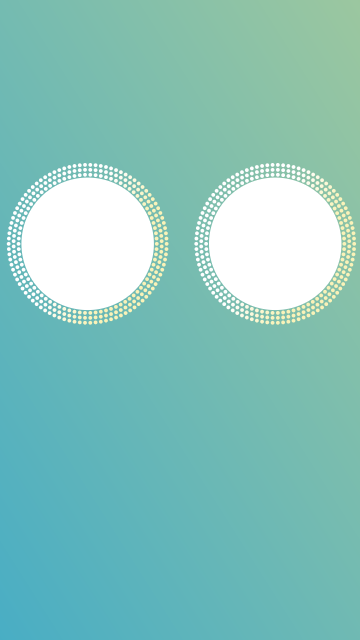
A WebGL 2 fragment shader for this background:

```glsl
#version 300 es
precision highp float;

uniform vec2 u_resolution;
out vec4 fragColor;

// Lengths are fractions of the canvas width
const float TAU = 6.2831853;
const vec2 FIRST_CENTER = vec2(0.2435, 1.1005);
const float DISC_PITCH = 0.521;
const float DISC_COUNT = 2.0;
const float DISC_RADIUS = 0.184;

const float INNER_RING = 0.192;
const float RING_STEP = 0.0137;
const float RING_COUNT = 3.0;
const float DOT_SPACING = 0.0147;
const float DOT_RADIUS = 0.0052;
const float RING_STAGGER = 0.5;

const vec2 GRADIENT_WEIGHTS = vec2(0.47, 0.53);
const vec3 DEEP_TEAL = vec3(0.285, 0.68, 0.77);
const vec3 SOFT_GREEN = vec3(0.61, 0.78, 0.625);
const vec3 WHITE = vec3(1.0);
const vec3 CREAM = vec3(0.98, 0.95, 0.72);
const vec2 CREAM_DIRECTION = vec2(0.88, -0.475);

// Antialiased coverage of a signed distance
float coverage(float dist, float pixel) {
    return clamp(0.5 - dist / pixel, 0.0, 1.0);
}

// Distance to the closest dot in the concentric rings
float dottedRings(vec2 p) {
    float ring = clamp(round((length(p) - INNER_RING) / RING_STEP),
                       0.0, RING_COUNT - 1.0);
    float radius = INNER_RING + ring * RING_STEP;
    float dots = round(TAU * radius / DOT_SPACING);
    float phase = ring * RING_STAGGER;
    float turn = atan(p.y, p.x) / TAU * dots;
    float angle = (round(turn - phase) + phase) * TAU / dots;
    return length(p - radius * vec2(cos(angle), sin(angle))) - DOT_RADIUS;
}

void main() {
    vec2 uv = gl_FragCoord.xy / u_resolution;
    vec2 p = gl_FragCoord.xy / u_resolution.x;
    float pixel = 1.0 / u_resolution.x;

    // Diagonal background
    vec3 color = mix(DEEP_TEAL, SOFT_GREEN, dot(uv, GRADIENT_WEIGHTS));

    // Fold the row of discs onto one local frame
    vec2 local = p - FIRST_CENTER;
    float column = clamp(round(local.x / DISC_PITCH), 0.0, DISC_COUNT - 1.0);
    local.x -= column * DISC_PITCH;

    // Dots warm from white to cream towards the lower right
    float warmth = smoothstep(-0.06, 0.13, dot(local, CREAM_DIRECTION));
    vec3 dotColor = mix(WHITE, CREAM, warmth);
    color = mix(color, dotColor, coverage(dottedRings(local), pixel));

    // Plain disc
    color = mix(color, WHITE, coverage(length(local) - DISC_RADIUS, pixel));
    fragColor = vec4(color, 1.0);
}
```
